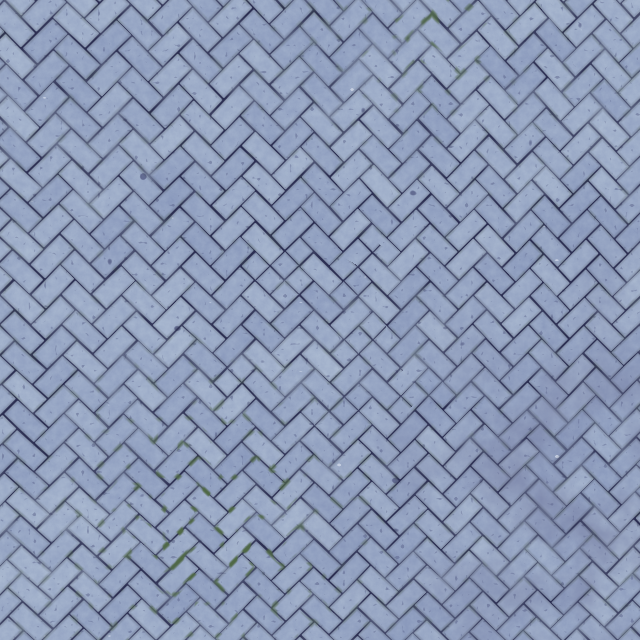
A Shadertoy shader for this texture:

```glsl
// Weathered blue-grey brick paving in a diagonal herringbone, with mossy joints.

const float ROWS = 22.0;                  // bricks stacked up the canvas; half as many zigzags across
const vec2  PHASE = vec2(-0.15, -0.53);   // pattern shift, in brick widths
const float PERSPECTIVE = 0.06;           // bricks shrink toward the lower right
const float WOBBLE = 0.003;               // uneven laying, in canvas units
const float JOINT_HALF = 0.034;           // half joint width, in brick widths
const float CORNER = 0.06;                // corner radius, in brick widths
const float SHIFT = 0.045;                // random brick offset
const float TWIST = 0.035;                // random brick rotation, radians
const float CUT_CHANCE = 0.45;            // share of halved bricks near the middle

const vec3 BRICK_LIGHT = vec3(0.67, 0.73, 0.82);
const vec3 BRICK_DEEP  = vec3(0.52, 0.58, 0.725);
const vec3 STAIN = vec3(0.47, 0.50, 0.64);
const vec3 PIT   = vec3(0.33, 0.36, 0.52);
const vec3 JOINT = vec3(0.17, 0.18, 0.32);
const vec3 MOSS  = vec3(0.31, 0.41, 0.27);
const vec3 FLECK = vec3(0.82, 0.85, 0.91);

const vec2 MOSS_LOW  = vec2(0.33, 0.17);  // centres of the mossy areas
const vec2 MOSS_HIGH = vec2(0.66, 0.96);
const vec2 STAIN_AT  = vec2(0.90, 0.22);

float hash(vec2 p) {
    vec3 q = fract(p.xyx * 0.1031);
    q += dot(q, q.yzx + 33.33);
    return fract((q.x + q.y) * q.z);
}

float cornerSlope(vec2 cell, vec2 offset) {
    float angle = 6.2832 * hash(cell);
    return dot(vec2(cos(angle), sin(angle)), offset);
}

// Gradient noise, roughly -0.7 to 0.7
float noise(vec2 p) {
    vec2 i = floor(p), f = p - i, e = vec2(1.0, 0.0);
    vec2 u = f * f * f * (f * (f * 6.0 - 15.0) + 10.0);
    return mix(mix(cornerSlope(i, f), cornerSlope(i + e, f - e), u.x),
               mix(cornerSlope(i + e.yx, f - e.yx), cornerSlope(i + 1.0, f - 1.0), u.x), u.y);
}

float fbm(vec2 p) {
    float sum = 0.0, gain = 0.6;
    for (int i = 0; i < 4; i++) {
        sum += gain * noise(p);
        p = p * 2.03 + 17.3;
        gain *= 0.55;
    }
    return sum;
}

float glow(vec2 p, vec2 centre, float radius) {
    vec2 v = (p - centre) / radius;
    return exp(-dot(v, v));
}

// Finds the brick under g: its id, the position from its centre, and its half size
void herringbone(vec2 g, out vec2 id, out vec2 local, out vec2 halfSize) {
    vec2 cell = floor(g);
    float k = mod(cell.x - cell.y, 4.0);
    bool lengthwise = k < 1.5;
    id = cell;
    if (k > 0.5 && k < 1.5) id.x -= 1.0;
    if (k > 1.5 && k < 2.5) id.y -= 1.0;
    halfSize = lengthwise ? vec2(1.0, 0.5) : vec2(0.5, 1.0);
    local = g - id - halfSize;
}

void mainImage(out vec4 fragColor, in vec2 fragCoord) {
    vec2 uv = fragCoord / iResolution.y;
    float pixel = ROWS * 1.4142 / iResolution.y;

    // Laying: uneven, slightly in perspective, turned to the diagonal
    vec2 q = uv - 0.5;
    q *= 1.0 + PERSPECTIVE * (q.x - q.y);
    q += 0.5 + WOBBLE * vec2(noise(uv * 6.0), noise(uv * 6.0 + 40.0));
    vec2 g = ROWS * vec2(q.y + q.x, q.y - q.x) + PHASE;

    vec2 id, local, halfSize;
    herringbone(g, id, local, halfSize);
    vec2 seed = id + 100.0;
    float tint = hash(seed);
    float turn = TWIST * (hash(seed + 31.7) - 0.5);
    local += SHIFT * (vec2(hash(seed + 7.1), hash(seed + 13.9)) - 0.5);
    local += turn * vec2(-local.y, local.x);

    // Distance past the rounded brick edge, plus halved bricks near the middle
    vec2 b = abs(local) - halfSize + JOINT_HALF + CORNER;
    float d = length(max(b, 0.0)) + min(max(b.x, b.y), 0.0) - CORNER;
    float along = halfSize.x > halfSize.y ? local.x : local.y;
    if (hash(seed + 53.3) < CUT_CHANCE * glow(uv, vec2(0.5), 0.13))
        d = max(d, JOINT_HALF * 0.7 - abs(along));

    // Brick faces: tint, cloudy patches, grain
    float clouds = fbm(uv * 5.0 + 3.0);
    float grain = fbm(uv * 75.0 + seed * 0.37);
    float tone = 0.56 + 0.42 * (tint - 0.5) + 0.35 * clouds + 0.38 * grain;
    vec3 color = mix(BRICK_DEEP, BRICK_LIGHT, clamp(tone, -0.2, 1.15));
    float stain = glow(uv, STAIN_AT, 0.27) * smoothstep(-0.4, 0.5, fbm(uv * 9.0));
    color = mix(color, STAIN, 0.75 * stain);

    // Pits, rare dark blotches and pale flecks
    color = mix(color, PIT, 0.45 * smoothstep(0.36, 0.56, noise(uv * 120.0)));
    color = mix(color, PIT, 0.8 * smoothstep(0.56, 0.64, noise(uv * 38.0 + 9.0)));
    color = mix(color, FLECK, 0.8 * smoothstep(0.60, 0.66, noise(uv * vec2(50.0, 75.0) + 61.0)));

    // Joints: worn rims and gaps of varied depth
    color *= 1.0 - 0.13 * smoothstep(-0.16, 0.0, d);
    float depth = clamp(0.74 + 0.6 * noise(uv * 4.0 + 23.0) + 0.7 * noise(uv * 24.0), 0.3, 1.0);
    color = mix(color, JOINT, depth * smoothstep(-0.7 * pixel, 0.7 * pixel, d));

    // Moss tufts along the joints
    float mossy = glow(uv, MOSS_LOW, 0.17) + 0.7 * glow(uv, MOSS_HIGH, 0.10) + 0.12;
    float tuft = smoothstep(0.10, 0.35, noise(uv * 48.0 + 5.0)) * smoothstep(-0.15, 0.0, d);
    color = mix(color, MOSS, min(mossy, 1.0) * tuft);

    fragColor = vec4(clamp(color, 0.0, 1.0), 1.0);
}
```
